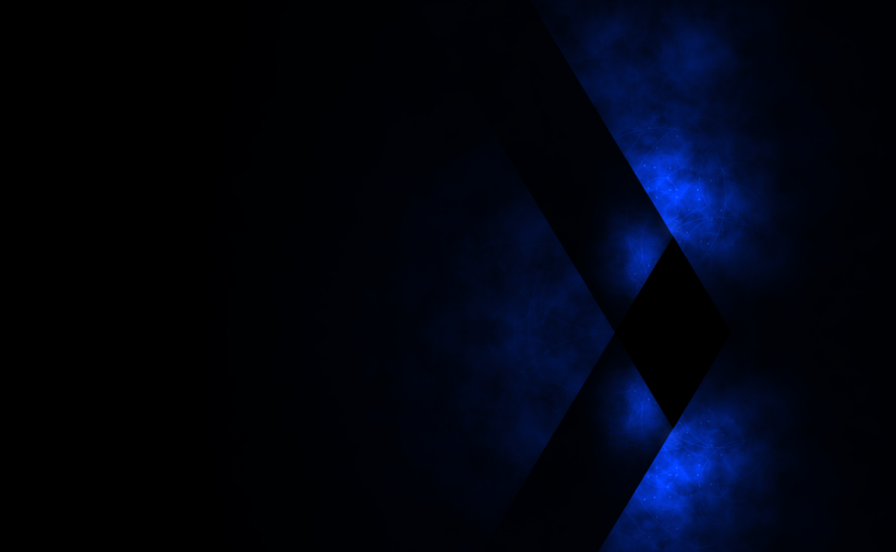
A Shadertoy shader for this background:

```glsl
const vec2 CENTER = vec2(1.2194, 0.3977);
const vec2 DIAMOND = vec2(0.1055, 0.174);
const vec3 DEEP = vec3(0.001, 0.003, 0.012);
const vec3 BLUE = vec3(0.012, 0.225, 0.90);
const vec3 SPARK = vec3(0.20, 0.40, 1.0);

vec2 hash2(vec2 p) {
    vec3 h = fract(p.xyx * vec3(0.1031, 0.1030, 0.0973));
    h += dot(h, h.yzx + 33.33);
    return fract((h.xx + h.yz) * h.zy);
}

float gradientAt(vec2 cell, vec2 offset) {
    return dot(hash2(cell) * 2.0 - 1.0, offset);
}

float gradientNoise(vec2 p) {
    vec2 i = floor(p), f = fract(p);
    vec2 u = f * f * f * (f * (f * 6.0 - 15.0) + 10.0);
    vec2 e = vec2(1.0, 0.0);
    float low = mix(gradientAt(i, f), gradientAt(i + e, f - e), u.x);
    float high = mix(gradientAt(i + e.yx, f - e.yx), gradientAt(i + 1.0, f - 1.0), u.x);
    return mix(low, high, u.y);
}

float fbm(vec2 p) {
    float sum = 0.0, amp = 0.6;
    for (int i = 0; i < 5; i++) {
        sum += amp * gradientNoise(p);
        p = mat2(1.6, 1.2, -1.2, 1.6) * p + 7.3;
        amp *= 0.55;
    }
    return sum;
}

// Soft elliptical glow
float lobe(vec2 p, vec2 center, vec2 radii) {
    vec2 d = (p - center) / radii;
    return exp(-dot(d, d));
}

// Signed distance to a slanted line through a point, positive to the right
float slantDistance(vec2 p, vec2 through) {
    return dot(p - through, normalize(DIAMOND.yx));
}

float edgeMask(float d, float pixel) {
    return smoothstep(-pixel, pixel, d);
}

// Thin scattered arcs, each fading along its length
float arcs(vec2 p, vec2 center, vec2 spread, float seed, float pixel) {
    float sum = 0.0, width = max(0.0011, 0.6 * pixel);
    for (int i = 0; i < 26; i++) {
        vec2 a = hash2(vec2(float(i) + 1.0, seed));
        vec2 b = hash2(vec2(seed + 9.0, float(i) + 3.0));
        vec2 d = p - center - (a - 0.5) * spread;
        float radius = mix(0.03, 0.24, b.x * b.x);
        float turn = 0.5 + 0.5 * cos(atan(d.y, d.x) - 6.2832 * b.y);
        float off = (length(d) - radius) / width;
        sum += exp(-off * off) * turn * turn;
    }
    return sum;
}

// Jittered points of light, one in some of the grid cells
float sparkles(vec2 p, float scale) {
    vec2 cell = floor(p * scale);
    vec2 rnd = hash2(cell + 41.0);
    float d = length(fract(p * scale) - 0.25 - 0.5 * rnd);
    return smoothstep(0.17, 0.0, d) * step(0.72, hash2(cell + 5.0).x);
}

void mainImage(out vec4 fragColor, in vec2 fragCoord) {
    float pixel = 1.0 / iResolution.y;
    vec2 q = fragCoord * pixel - CENTER;
    vec2 m = vec2(q.x, abs(q.y));

    // Slanted panels and the central diamond
    float right = edgeMask(slantDistance(m, vec2(0.0, DIAMOND.y)), pixel);
    float inner = edgeMask(slantDistance(m, vec2(-DIAMOND.x, 0.0)), pixel);
    float outside = edgeMask(slantDistance(abs(q), vec2(DIAMOND.x, 0.0)), pixel);

    // Cloud texture and fine veins
    float cloud = clamp(0.5 + 1.1 * fbm(m * 13.0 + 3.0), 0.0, 1.4);
    float vein = exp(-38.0 * abs(gradientNoise(m * 17.0 + 0.5 * cloud)));

    // Bright clouds above and below the diamond
    float core = 0.72 * lobe(m, vec2(-0.025, 0.265), vec2(0.085, 0.095))
               + 0.38 * lobe(m, vec2(0.02, 0.19), vec2(0.07, 0.06))
               + 0.34 * lobe(m, vec2(0.075, 0.22), vec2(0.095, 0.11));
    float plume = 0.24 * lobe(m, vec2(-0.08, 0.41), vec2(0.13, 0.13))
                + 0.17 * lobe(m, vec2(0.04, 0.52), vec2(0.10, 0.10))
                + 0.12 * lobe(m, vec2(-0.16, 0.55), vec2(0.10, 0.12))
                + 0.05 * lobe(m, vec2(0.13, 0.30), vec2(0.20, 0.32));
    float flank = 0.60 * lobe(m, vec2(-0.065, 0.135), vec2(0.048, 0.065));

    // Wide dim glow left of the inner panel
    float haze = 0.20 * lobe(q, vec2(-0.16, -0.02), vec2(0.19, 0.25))
               + 0.055 * lobe(q, vec2(-0.28, 0.0), vec2(0.32, 0.38));

    float panel = mix(0.04, 1.0, right) * (core + plume) + flank * mix(1.0, 0.4, right);
    float light = mix(haze, panel + 0.012 * (1.0 - right), inner);
    float glow = light * (0.30 + 1.25 * cloud + 0.15 * vein);

    // Filaments follow the light
    float lines = arcs(m, vec2(0.0, 0.21), vec2(0.28, 0.26), 2.0, pixel)
                + arcs(q, vec2(-0.2, 0.0), vec2(0.36, 0.5), 17.0, pixel);
    glow += lines * (0.012 * smoothstep(0.0, 0.08, light) + 0.14 * light);

    float stars = sparkles(m, 52.0) * smoothstep(0.2, 0.7, light) * cloud;
    vec3 color = DEEP * smoothstep(-1.15, -0.35, q.x) + BLUE * glow;
    color += SPARK * (0.5 * stars + 0.16 * lobe(m, vec2(-0.004, 0.19), vec2(0.018)));
    fragColor = vec4(min(color * outside, 1.0), 1.0);
}
```
